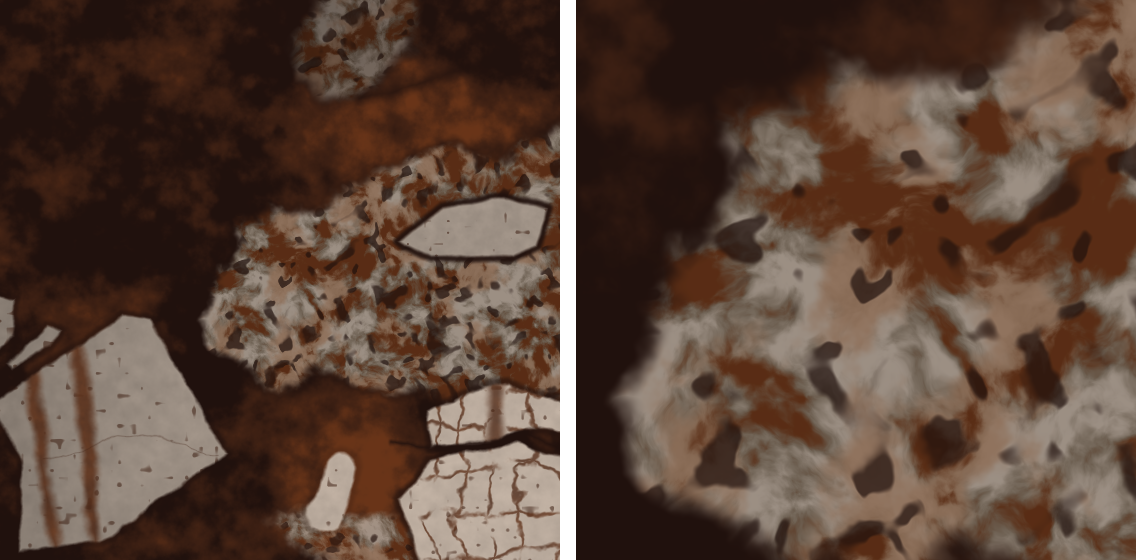
Left, the full canvas; right, a detail of the centre.
Write a Shadertoy shader that draws this texture.

```glsl
// Thin section of a volcanic rock: rusty brown glass, a mottled pale groundmass
// and clear cracked crystals. Polygons bent by noise bound the materials,
// fractal noise colours them, and line segments draw veins and fractures.

const vec3 UMBER = vec3(.125, .065, .05);
const vec3 BROWN = vec3(.24, .125, .075);
const vec3 RUST = vec3(.41, .205, .095);
const vec3 TAN = vec3(.55, .415, .32);
const vec3 STONE = vec3(.41, .36, .305);
const vec3 PALE = vec3(.61, .56, .515);

float hash(vec2 p) {
    return fract(sin(dot(p, vec2(127.1, 311.7))) * 43758.5453);
}

float noise(vec2 p) {
    vec2 i = floor(p), f = fract(p);
    f = f * f * (3. - 2. * f);
    return mix(mix(hash(i), hash(i + vec2(1, 0)), f.x),
               mix(hash(i + vec2(0, 1)), hash(i + vec2(1, 1)), f.x), f.y);
}

float fbm(vec2 p) {
    float sum = 0., amp = .516;
    for (int i = 0; i < 5; i++) {
        sum += amp * noise(p);
        p = mat2(1.6, 1.2, -1.2, 1.6) * p + 7.3;
        amp *= .5;
    }
    return sum;
}

vec2 warp(vec2 p, float scale, float amount) {
    return p + amount * (vec2(fbm(p * scale), fbm(p * scale + 31.7)) - .5);
}

// Signed distance to a polygon; corners are x, y pairs in percent of the canvas
float polygon(vec2 p, int v[16]) {
    float d = 10., side = 1.;
    for (int i = 0; i < 8; i++) {
        int j = (i + 7) % 8;
        vec2 a = vec2(v[2 * i], v[2 * i + 1]) * .01;
        vec2 b = vec2(v[2 * j], v[2 * j + 1]) * .01;
        vec2 e = b - a, w = p - a;
        vec2 r = w - e * clamp(dot(w, e) / dot(e, e), 0., 1.);
        d = min(d, dot(r, r));
        bvec3 c = bvec3(p.y >= a.y, p.y < b.y, e.x * w.y > e.y * w.x);
        if (all(c) || all(not(c))) side = -side;
    }
    return side * sqrt(d);
}

// Distance to a segment from ends.xy to ends.zw
float segment(vec2 p, vec4 ends) {
    vec2 e = ends.zw - ends.xy, w = p - ends.xy;
    return length(w - e * clamp(dot(w, e) / dot(e, e), 0., 1.));
}

float inside(float d, float soft) {
    return 1. - smoothstep(-soft, soft, d);
}

float blob(vec2 p, vec2 centre, vec2 radius) {
    vec2 q = (p - centre) / radius;
    return exp(-dot(q, q));
}

vec3 glass(vec2 p) {
    float tone = fbm(p * 9.) * .75 + fbm(p * 34.) * .45 - .17;
    tone += .3 * blob(p, vec2(.64, .17), vec2(.14, .15));
    tone += .2 * blob(p, vec2(.7, .78), vec2(.27, .1));
    tone += .12 * blob(p, vec2(.3, .04), vec2(.2, .07));
    tone -= .13 * blob(p, vec2(.12, .68), vec2(.28, .24));
    tone -= .32 * blob(p, vec2(.39, .35), vec2(.07, .1));
    tone -= .25 * blob(p, vec2(.45, .14), vec2(.05, .08));
    tone -= .3 * blob(p, vec2(.53, .91), vec2(.05, .07));
    vec3 c = mix(UMBER, BROWN, smoothstep(.26, .55, tone));
    return mix(c, RUST, smoothstep(.5, .85, tone));
}

vec3 groundmass(vec2 p) {
    vec2 q = mat2(.85, -.5, .5, .85) * warp(p, 14., .05);
    float tone = fbm(q * 27.) * .65 + fbm(q * 75.) * .35;
    vec3 light = mix(STONE, PALE, smoothstep(.46, .67, tone));
    light = mix(light, TAN, .75 * smoothstep(.45, .65, fbm(p * 20. + 50.)));
    vec3 c = mix(RUST * .85, light, smoothstep(.36, .53, tone));
    return mix(c, UMBER, .7 * smoothstep(.65, .82, noise(q * 65.)));
}

vec3 crystal(vec2 p, float light) {
    vec3 c = PALE * light * (.93 + .14 * fbm(p * 45.));
    return mix(c, BROWN, .55 * smoothstep(.84, .96, noise(p * 75.)));
}

// Lays a crystal with a dark rim over the base
vec3 layGrain(vec3 base, vec3 fill, float d, float rim) {
    base = mix(base, UMBER, rim * (1. - smoothstep(.002, .012, abs(d))));
    return mix(base, fill, inside(d + .003, .004));
}

void mainImage(out vec4 fragColor, in vec2 fragCoord) {
    vec2 p = fragCoord / iResolution.y;
    vec2 rough = warp(p, 13., .09), crisp = warp(p, 22., .018);
    vec3 c = glass(p), ground = groundmass(p), stain = mix(BROWN, RUST, fbm(p * 40.));

    // Groundmass patches with dark margins, and a vein
    float body = polygon(rough, int[16](36,43, 45,59, 67,69, 110,78, 110,29, 78,27, 60,34, 48,30));
    float top = segment(rough, vec4(.63, .92, .67, 1.03)) - .09;
    float foot = segment(rough, vec4(.56, .05, .68, .03)) - .055;
    c = mix(c, UMBER, .6 * (1. - smoothstep(0., .03, abs(min(body, top)))));
    c = mix(c, ground, inside(body, .014));
    c = mix(c, ground * .8, .85 * inside(top, .025));
    c = mix(c, ground * 1.15, .85 * inside(foot, .014));
    c = mix(c, UMBER, .8 * inside(segment(crisp, vec4(.64, .82, .96, .91)) - .006, .015));

    // Broken grey crystal and split chip, on the left
    float grain = polygon(crisp, int[16](-2,28, 22,44, 27,43, 34,31, 41,19, 18,3, 3,1, 4,18));
    float chip = polygon(crisp, int[16](2,36, 8,42, 11,41, 9,38, 2,34, -3,39, -3,48, 3,47));
    chip = max(chip, .012 - abs(dot(crisp - vec2(.025, .385), vec2(.75, -.66))));
    float cracks = min(segment(crisp, vec4(.055, .33, .1, .02)), segment(crisp, vec4(.14, .38, .17, .03)));
    float hair = segment(crisp + vec2(0, .02 * sin(p.x * 20.)), vec4(.08, .2, .39, .21));
    vec3 grey = crystal(p, mix(.87, 1., smoothstep(0., .35, p.x)));
    grey = mix(grey, stain, .85 * inside(cracks - .025 * fbm(p * 12.) + .003, .01));
    c = layGrain(c, mix(grey, BROWN, .6 * inside(hair, .003)), min(grain, chip), .55);

    // Dark-rimmed lath in the groundmass
    float lath = polygon(warp(p, 22., .008), int[16](71,57, 79,63, 90,65, 98,63, 96,56, 92,54, 77,54, 72,56));
    c = layGrain(c, crystal(p * 1.3, 1.02), lath, .9);

    // Bright stained crystals and a dark seam, lower right
    float slab = polygon(crisp, int[16](71,11, 77,18, 92,21, 105,17, 105,-5, 90,-5, 76,-5, 74,2));
    float upper = polygon(crisp, int[16](76,27, 86,31, 91,32, 105,27, 105,22, 94,23, 84,20, 77,20));
    float shard = segment(crisp, vec4(.61, .165, .58, .08)) - .032;
    vec2 cell = abs(fract(rough * vec2(17, 13)) - .5);
    float mesh = smoothstep(.4, .49, max(cell.x, cell.y)) * smoothstep(.38, .56, fbm(p * 18.));
    mesh = max(mesh, inside(segment(crisp, vec4(.885, .32, .88, .22)) - .014, .012));
    vec3 bright = crystal(p, 1.2);
    c = layGrain(c, mix(bright, stain, .75 * mesh), min(slab, upper), .6);
    c = layGrain(c, bright, shard, .2);
    float seam = min(segment(crisp, vec4(.7, .21, .81, .197)), segment(crisp, vec4(.81, .197, .94, .227)));
    seam = min(seam, segment(crisp, vec4(.94, .227, 1.02, .185)));
    c = mix(c, UMBER, .9 * inside(seam - .003, .006));

    fragColor = vec4(c, 1.);
}
```
